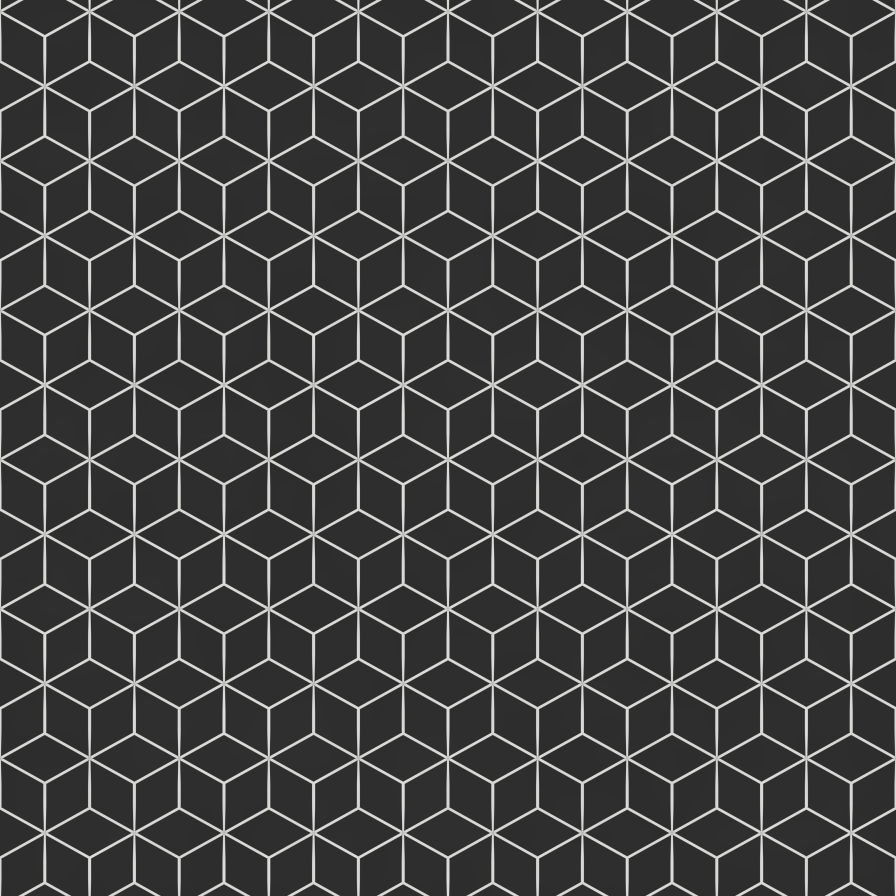
A Shadertoy shader for this pattern:

```glsl
float hash(vec2 p) {
    return fract(sin(dot(p, vec2(127.1, 311.7))) * 43758.5453);
}

// Value noise that wraps after n cells
float wrapNoise(vec2 uv, float n) {
    vec2 p = uv * n, i = floor(p), f = fract(p);
    f = f * f * (3.0 - 2.0 * f);
    vec2 a = mod(i, n), b = mod(i + 1.0, n);
    return mix(mix(hash(a), hash(vec2(b.x, a.y)), f.x),
               mix(hash(vec2(a.x, b.y)), hash(b), f.x), f.y);
}

// Offset from the nearest star centre, in canvas units
vec2 starOffset(vec2 uv) {
    vec2 repeats = vec2(10.0, 6.0);
    vec2 p = uv * repeats + vec2(0.0, 0.078);
    vec2 a = fract(p + 0.5) - 0.5;
    vec2 b = fract(p) - 0.5;
    vec2 regular = vec2(1.0, sqrt(3.0));
    return (length(a * regular) < length(b * regular) ? a : b) / repeats;
}

float stroke(float dist, float halfWidth, float pixel) {
    return 1.0 - smoothstep(halfWidth - 0.7 * pixel, halfWidth + 0.7 * pixel, dist);
}

void mainImage(out vec4 fragColor, in vec2 fragCoord) {
    vec2 uv = fragCoord / iResolution.xy;
    float pixel = 1.0 / min(iResolution.x, iResolution.y);
    vec2 q = starOffset(uv);

    // Six spokes per star; neighbouring cells join them into rhombi
    vec2 slope = normalize(vec2(1.0 / 20.0, 1.0 / 36.0));
    float slanted = abs(abs(q.x) * slope.y - abs(q.y) * slope.x);
    float taper = mix(0.0011, 0.0017, smoothstep(0.0, 0.035, abs(q.y)));
    float line = max(stroke(slanted, 0.0015, pixel), stroke(abs(q.x), taper, pixel));

    // Faint mottling on the dark faces
    float mottle = 0.6 * wrapNoise(uv, 12.0) + 0.4 * wrapNoise(uv, 31.0) - 0.5;
    vec3 face = vec3(0.18) + 0.012 * mottle;

    // Pale lines, slightly greyer where six of them cross
    vec3 pale = vec3(0.85, 0.85, 0.84) + 0.03 * (wrapNoise(uv, 40.0) - 0.5);
    pale *= mix(0.86, 1.0, smoothstep(0.0, 0.004, length(q)));

    fragColor = vec4(mix(face, pale, line), 1.0);
}
```
